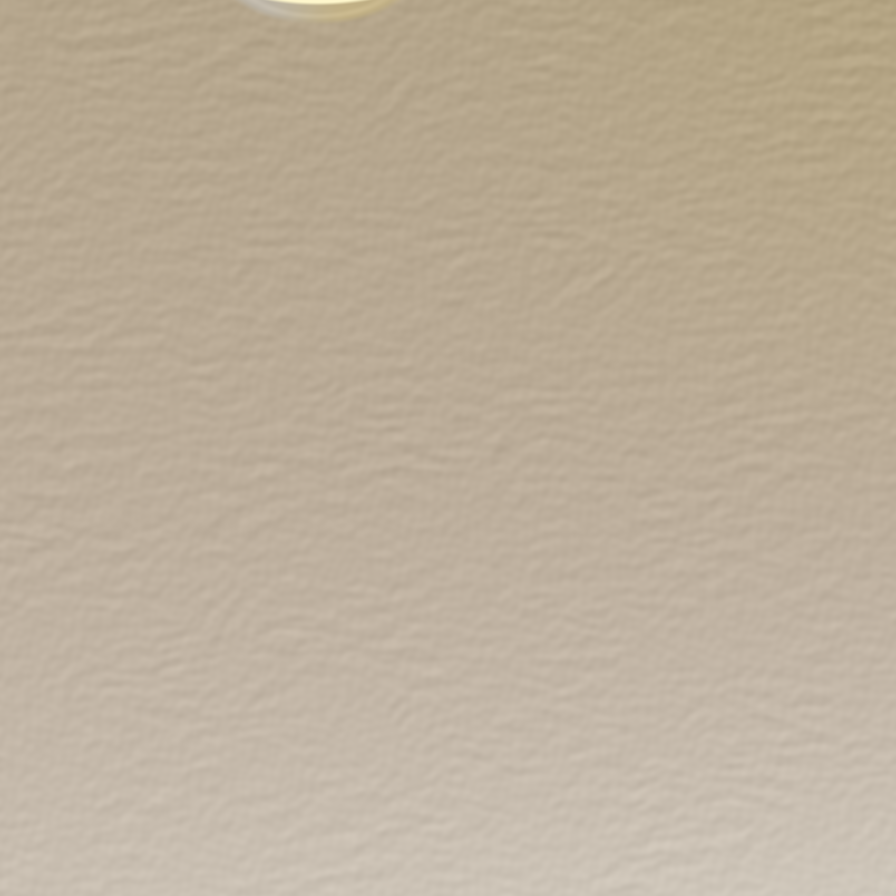
Write a Shadertoy shader that draws this texture.

```glsl
// A softly lit plaster wall: a warm vertical gradient under fine, mostly level wrinkles.
// The wrinkles are stretched gradient noise, warped and embossed by a slanted light.
// The lower edge of a round lamp peeks in at the top.

const vec3 WALL_TOP = vec3(0.705, 0.645, 0.540);
const vec3 WALL_LINEAR_GAIN = vec3(0.045, 0.045, 0.105);
const vec3 WALL_CUBIC_GAIN = vec3(0.050, 0.075, 0.070);
const vec3 WARM_TINT = vec3(0.002, 0.000, -0.020);

const vec2 RIPPLE_FREQ = vec2(25.0, 66.0);
const vec2 DIAGONAL_FREQ = vec2(22.0, 66.0);
const float GRAIN_FREQ = 92.0;
const float GRAIN_GAIN = 0.50;
const float RIPPLE_TILT = 0.05;
const float DIAGONAL_TILT = 0.68;
const vec2 LIGHT_STEP = vec2(-0.0012, 0.0024);
const float RELIEF_STRENGTH = 0.046;

const vec2 LAMP_CENTER = vec2(0.355, 1.030);
const vec2 LAMP_CORE = vec2(0.100, 0.033);
const vec2 LAMP_RIM = vec2(0.105, 0.055);
const vec3 CORE_COLOR = vec3(1.00, 0.97, 0.80);
const vec3 RIM_COOL = vec3(0.74, 0.72, 0.68);
const vec3 RIM_WARM = vec3(0.77, 0.70, 0.51);

vec2 hashGradient(vec2 cell) {
    vec3 h = fract(cell.xyx * vec3(0.1031, 0.1030, 0.0973));
    h += dot(h, h.yzx + 33.33);
    float angle = 6.28318 * fract((h.x + h.y) * h.z);
    return vec2(cos(angle), sin(angle));
}

float gradientNoise(vec2 p) {
    vec2 cell = floor(p);
    vec2 f = p - cell;
    vec2 blend = f * f * f * (f * (f * 6.0 - 15.0) + 10.0);
    float a = dot(hashGradient(cell), f);
    float b = dot(hashGradient(cell + vec2(1, 0)), f - vec2(1, 0));
    float c = dot(hashGradient(cell + vec2(0, 1)), f - vec2(0, 1));
    float d = dot(hashGradient(cell + vec2(1, 1)), f - vec2(1, 1));
    return mix(mix(a, b, blend.x), mix(c, d, blend.x), blend.y);
}

vec2 rotate(vec2 p, float angle) {
    float c = cos(angle), s = sin(angle);
    return vec2(c * p.x + s * p.y, c * p.y - s * p.x);
}

// Height of the wrinkled surface
float wallHeight(vec2 p) {
    vec2 warped = p;
    warped.y += 0.020 * gradientNoise(p * 5.0 + 11.0);
    warped += 0.006 * vec2(gradientNoise(p * 25.0), gradientNoise(p * 25.0 + 40.0));

    float ripples = gradientNoise(rotate(warped, RIPPLE_TILT) * RIPPLE_FREQ + 100.0);
    float diagonals = gradientNoise(rotate(warped, DIAGONAL_TILT) * DIAGONAL_FREQ + 200.0);
    float grain = gradientNoise(p * GRAIN_FREQ + 300.0);

    float diagonalPatch = smoothstep(0.18, 0.48, gradientNoise(p * 8.0 + 70.0));
    float rippleGain = 0.9 + 0.9 * gradientNoise(p * 9.0 + 25.0);
    return rippleGain * mix(ripples, diagonals, diagonalPatch) + GRAIN_GAIN * grain;
}

vec3 wallColor(vec2 uv) {
    float down = 1.0 - uv.y;
    float side = uv.x - 0.5;
    float depth = down + 0.30 * side * (down - 0.6);
    vec3 color = WALL_TOP + WALL_LINEAR_GAIN * depth + WALL_CUBIC_GAIN * depth * depth * depth;
    float warmth = smoothstep(0.4, 1.0, uv.x) * (1.0 - smoothstep(0.1, 0.7, down));
    return color + WARM_TINT * warmth;
}

// Approximate signed distance to an ellipse around the lamp
float lampDistance(vec2 uv, vec2 radii) {
    return (length((uv - LAMP_CENTER) / radii) - 1.0) * radii.y;
}

void mainImage(out vec4 fragColor, in vec2 fragCoord) {
    vec2 uv = fragCoord / iResolution.xy;

    // Wall with embossed relief
    float relief = wallHeight(uv + LIGHT_STEP) - wallHeight(uv - LIGHT_STEP);
    vec3 color = wallColor(uv) - RELIEF_STRENGTH * relief;

    // Lamp rim, cool on the left and warm on the right, then the glowing core
    float rim = lampDistance(uv, LAMP_RIM);
    float core = lampDistance(uv, LAMP_CORE);
    vec3 rimColor = mix(RIM_COOL, RIM_WARM, smoothstep(0.29, 0.39, uv.x));
    rimColor += 0.05 * smoothstep(0.005, 0.0, abs(rim + 0.007));
    color = mix(color, rimColor, 0.75 * smoothstep(0.004, -0.004, rim));
    color = mix(color, CORE_COLOR, smoothstep(0.004, -0.001, core));

    fragColor = vec4(clamp(color, 0.0, 1.0), 1.0);
}
```
